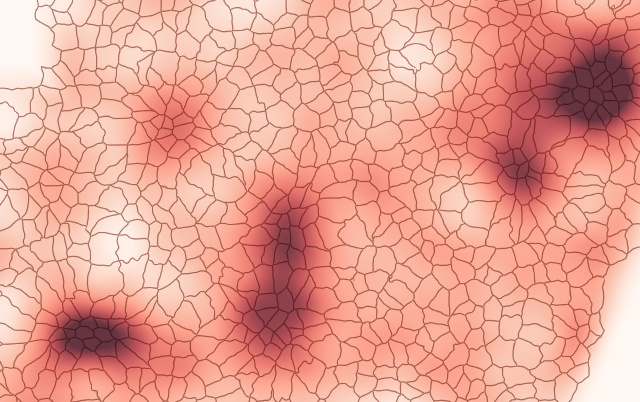
Reproduce this texture map procedurally as a Shadertoy shader.

```glsl
const float CELLS = 20.5;             // districts per canvas height
const float JITTER = 0.92;
const float LINE_HALF_WIDTH = 0.0015;
const float LINE_OPACITY = 0.85;
const vec3 LINE_TINT = vec3(0.62, 0.42, 0.36);
const float BASE_DENSITY = 0.40;
const float BLOB_GRID = 0.2;          // spacing of the density blobs
const float BLOB_LOW = -0.25;
const float BLOB_RANGE = 0.74;
const float CROWDING = 1.2;           // how much dense places shrink districts
const float RIDGE_GAIN = 0.18;
const float RIDGE_WIDTH = 0.12;
const vec2 WIGGLE_COARSE = vec2(27.0, 0.016);  // frequency, amplitude
const vec2 WIGGLE_FINE = vec2(70.0, 0.0075);
const vec3 HEAT[7] = vec3[7](
    vec3(1.00, 0.97, 0.95), vec3(0.99, 0.88, 0.83), vec3(0.98, 0.76, 0.68),
    vec3(0.99, 0.64, 0.56), vec3(0.93, 0.49, 0.45), vec3(0.74, 0.32, 0.35),
    vec3(0.40, 0.20, 0.25));

vec2 hash2(vec2 c) {
    return fract(sin(vec2(dot(c, vec2(127.1, 311.7)),
                          dot(c, vec2(269.5, 183.3)))) * 43758.5);
}

// Smooth two-channel value noise in -0.5..0.5
vec2 noise2(vec2 p) {
    vec2 i = floor(p), f = smoothstep(0.0, 1.0, fract(p));
    vec2 low = mix(hash2(i), hash2(i + vec2(1, 0)), f.x);
    vec2 high = mix(hash2(i + vec2(0, 1)), hash2(i + vec2(1, 1)), f.x);
    return mix(low, high, f.y) - 0.5;
}

float segmentDistance(vec2 p, vec2 a, vec2 b) {
    vec2 ab = b - a;
    return length(p - a - ab * clamp(dot(p - a, ab) / dot(ab, ab), 0.0, 1.0));
}

float ridge(vec2 p, vec2 a, vec2 b) {
    float d = segmentDistance(p, a, b) / RIDGE_WIDTH;
    return RIDGE_GAIN * exp(-d * d);
}

// Signed distance to the populated area, positive inside
float land(vec2 p) {
    float cornerLeft = max(p.x - 0.13, 0.79 - p.y);
    float coastRight = 1.29 - dot(p, vec2(0.915, -0.403));
    return min(cornerLeft, coastRight);
}

// Scattered soft blobs: xy = crowding displacement, z = density
vec3 blobs(vec2 p) {
    vec2 home = floor(p / BLOB_GRID);
    vec3 sum = vec3(0.0);
    for (int y = -1; y <= 1; y++)
    for (int x = -1; x <= 1; x++) {
        vec2 id = home + vec2(x, y);
        vec2 traits = hash2(id + 37.0);
        vec2 offset = p - (id + 0.1 + 0.8 * hash2(id + 11.0)) * BLOB_GRID;
        float radius = mix(0.16, 0.22, traits.y);
        float k = max(0.0, 1.0 - dot(offset, offset) / (radius * radius));
        float weight = (BLOB_LOW + BLOB_RANGE * traits.x * traits.x) * k * k * k;
        sum += vec3(offset * CROWDING, 1.0) * weight;
    }
    return sum;
}

vec2 seedOf(vec2 id) {
    return id + 0.5 + JITTER * (hash2(id) - 0.5);
}

// Nearest visible district border: x = distance, yz = its normal
vec3 districtBorder(vec2 q) {
    vec2 home = floor(q), ownId = home, own = vec2(0.0);
    float nearest = 1e3;
    for (int y = -1; y <= 1; y++)
    for (int x = -1; x <= 1; x++) {
        vec2 id = home + vec2(x, y), r = seedOf(id) - q;
        if (dot(r, r) < nearest) { nearest = dot(r, r); own = r; ownId = id; }
    }
    bool ownOnLand = land((own + q) / CELLS) > 0.0;
    vec3 border = vec3(1e3, 1.0, 0.0);
    for (int y = -2; y <= 2; y++)
    for (int x = -2; x <= 2; x++) {
        vec2 id = ownId + vec2(x, y), seed = seedOf(id), r = seed - q;
        if (id == ownId || !(ownOnLand || land(seed / CELLS) > 0.0)) continue;
        vec2 normal = normalize(r - own);
        float d = dot(0.5 * (own + r), normal);
        if (d < border.x) border = vec3(d, normal);
    }
    return border;
}

vec3 heatColour(float t) {
    float s = clamp(t, 0.0, 1.0) * 6.0;
    int i = min(int(s), 5);
    return mix(HEAT[i], HEAT[i + 1], s - float(i));
}

void mainImage(out vec4 fragColor, in vec2 fragCoord) {
    vec2 p = fragCoord / iResolution.y;

    // Heat field
    vec3 blob = blobs(p);
    float density = BASE_DENSITY + blob.z + 0.12 * noise2(p * 13.0).x
        + 0.05 * (p.x - 0.8)
        + ridge(p, vec2(0.33, 0.11), vec2(0.91, 0.48))
        + ridge(p, vec2(1.25, 0.60), vec2(1.53, 0.82));
    density = max(density, 0.06) * smoothstep(-0.06, 0.07, land(p));
    vec3 colour = heatColour(density);

    // Ragged district lines of even width
    vec2 q = CELLS * (p + blob.xy
        + WIGGLE_COARSE.y * noise2(p * WIGGLE_COARSE.x)
        + WIGGLE_FINE.y * noise2(p * WIGGLE_FINE.x + 50.0));
    vec2 qdx = dFdx(q), qdy = dFdy(q);
    vec3 border = districtBorder(q);
    vec2 slope = vec2(dot(border.yz, qdx), dot(border.yz, qdy));
    float pixels = border.x / max(length(slope), 1e-4);
    float line = clamp(LINE_HALF_WIDTH * iResolution.y - pixels + 0.5, 0.0, 1.0);
    colour *= mix(vec3(1.0), LINE_TINT, LINE_OPACITY * line);

    fragColor = vec4(colour, 1.0);
}
```
